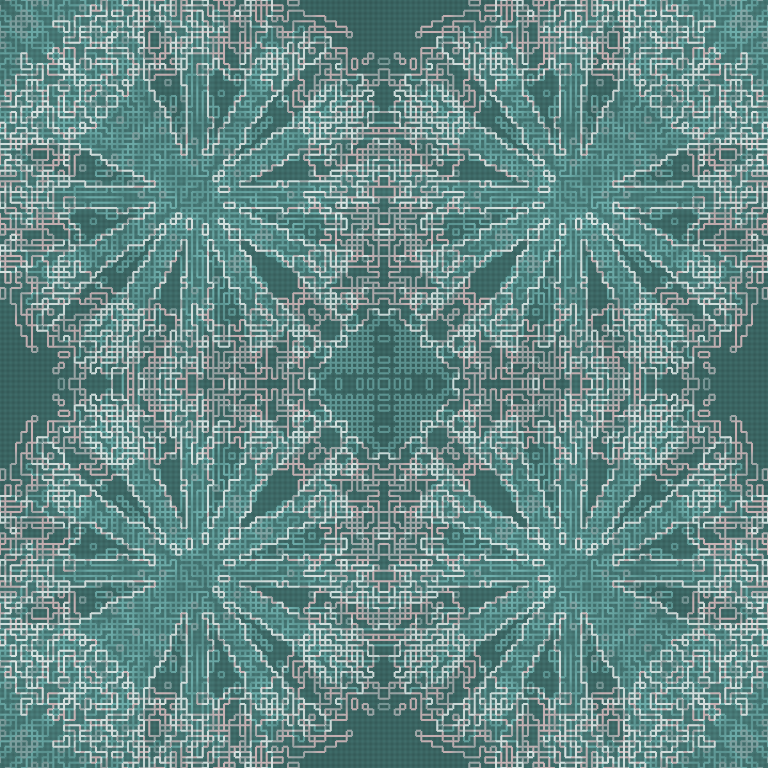
Reproduce this pattern procedurally as a WebGL 1 fragment shader.

```glsl
precision highp float;
uniform vec2 u_resolution;

const float CELLS = 144.0;      // cells across the canvas
const float STAR = 0.244;       // offset of each star from the centre
const float LINE = 0.19;        // half line width, in cells

const vec3 DEEP = vec3(0.215, 0.37, 0.36);
const vec3 MID = vec3(0.31, 0.52, 0.51);
const vec3 TEAL = vec3(0.44, 0.69, 0.68);
const vec3 GREY = vec3(0.52, 0.63, 0.63);
const vec3 PINK = vec3(0.80, 0.70, 0.71);
const vec3 PALE = vec3(0.86, 0.92, 0.91);

float hash(vec2 p) {
  vec3 k = fract(p.xyx * vec3(0.1031, 0.1030, 0.0973));
  k += dot(k, k.yzx + 33.33);
  return fract((k.x + k.y) * k.z);
}

vec2 gradient(vec2 p) {
  float a = 6.2832 * hash(p + 57.0);
  return vec2(cos(a), sin(a));
}

float noise(vec2 p) {
  vec2 i = floor(p), f = fract(p);
  vec2 u = f * f * f * (f * (f * 6.0 - 15.0) + 10.0);
  vec2 e = vec2(0.0, 1.0);
  float low = mix(dot(gradient(i), f), dot(gradient(i + e.yx), f - e.yx), u.x);
  float high = mix(dot(gradient(i + e), f - e), dot(gradient(i + 1.0), f - 1.0), u.x);
  return mix(low, high, u.y);
}

// Eightfold mirror: x runs along the nearer axis
vec2 fold(vec2 p) {
  p = abs(p);
  return vec2(max(p.x, p.y), min(p.x, p.y));
}

// Polar position about the star: angle from the inward diagonal, radius
vec2 starPolar(vec2 q) {
  vec2 v = vec2(2.0 * STAR - q.x - q.y, q.x - q.y) * 0.7071;
  return vec2(atan(v.y, v.x + 1e-5), length(v));
}

// Positive inside the dark petals between rays
float petals(vec2 polar) {
  float outward = smoothstep(2.72, 3.0, polar.x);
  return cos(12.0 * polar.x) + 0.25 - 11.0 * abs(polar.y - 0.155) - 2.0 * outward;
}

// Positive inside the waisted shape lying on each axis
float vase(vec2 q) {
  float waist = q.x - 0.18;
  return min(0.04 + 14.0 * waist * waist - q.y, 0.065 - abs(waist));
}

float rayDensity(vec2 q, vec2 polar) {
  float reach = 0.25 + 0.12 * smoothstep(2.2, 3.0, polar.x);
  float envelope = 1.0 - smoothstep(reach - 0.06, reach + 0.05, polar.y);
  float open = 1.0 - 0.75 * smoothstep(-0.1, 0.5, petals(polar));
  return envelope * open * (1.0 - 0.8 * smoothstep(0.0, 0.015, vase(q)));
}

// Level of one cell in each layer: rays, bold shapes, loose dots
vec3 levels(vec2 cell) {
  vec2 q = fold((cell + 0.5) / CELLS);
  vec2 polar = starPolar(q);
  float rough = noise(q * 31.0) + 0.5 * noise(q * 67.0);

  float rays = floor(6.0 * rayDensity(q, polar) * noise(polar * vec2(11.0, 9.0)) + 0.5);

  float bold = step(0.0, petals(polar) + 0.8 * rough);
  bold += 3.0 * step(0.0, vase(q) + 0.018 * rough);
  float chevron = abs(q.x - 0.295) + q.y + 0.02 * rough;
  bold += 7.0 * step(chevron, 0.105);
  float arches = length(q - vec2(0.29, 0.0)) + 0.014 * rough;
  bold += 13.0 * floor(max(0.0, 0.066 - arches) / 0.017);
  float heart = length(q) + 0.03 * rough;
  bold += 101.0 * (step(heart, 0.088) + step(heart, 0.115));
  float clutter = smoothstep(0.13, 0.20, polar.y) * (1.0 - smoothstep(0.25, 0.31, polar.y));
  clutter *= smoothstep(0.09, 0.12, length(q));
  bold += 307.0 * floor(4.2 * clutter * rough + 0.5);

  vec2 index = floor(q * CELLS);
  float chance = 0.05 + 0.6 * step(length(q), 0.09) + 0.3 * smoothstep(0.60, 0.68, length(q));
  float dots = step(mod(index.x + index.y, 2.0), 0.5) * step(hash(index), chance);
  return vec3(rays, bold, dots);
}

// Stepped lines along cell borders where a level changes
vec3 borders(vec2 p, float blur) {
  vec2 grid = p * CELLS;
  vec2 cell = floor(grid);
  vec2 f = fract(grid) - 0.5;
  vec2 side = sign(f);
  vec2 ink = 1.0 - smoothstep(LINE - blur, LINE + blur, 0.5 - abs(f));
  vec3 here = levels(cell);
  vec3 across = step(0.5, abs(levels(cell + vec2(side.x, 0.0)) - here));
  vec3 along = step(0.5, abs(levels(cell + vec2(0.0, side.y)) - here));
  return max(ink.x * across, ink.y * along);
}

void main() {
  vec2 p = gl_FragCoord.xy / u_resolution - 0.5;
  float blur = 0.55 * CELLS / min(u_resolution.x, u_resolution.y);
  vec2 q = fold(p);
  float density = rayDensity(q, starPolar(q));
  vec3 lines = borders(p, blur);

  // Ground with a faint woven mesh
  vec2 weave = cos(6.2832 * p * CELLS);
  vec3 color = mix(DEEP, MID, 0.12 + 0.5 * density);
  color *= 1.0 + 0.045 * (weave.x + weave.y);

  // Rays, rings and bold outlines
  float tone = smoothstep(-0.3, 0.3, noise(q * 40.0));
  color = mix(color, mix(MID, TEAL, 0.45 + 0.55 * tone), lines.x * 0.9);
  float inHeart = 1.0 - smoothstep(0.085, 0.11, length(q));
  color = mix(color, mix(GREY, TEAL * 0.9, inHeart), lines.z * 0.8);
  vec3 outline = mix(mix(GREY, PINK, 0.35 + 0.65 * tone), PALE, 0.8 * max(lines.x, lines.z));
  color = mix(color, outline, lines.y * 0.95);

  // Uneven fading that ignores the mirrors
  color *= 1.0 + 0.07 * noise(p * 7.0 + 3.0);
  gl_FragColor = vec4(color, 1.0);
}
```
